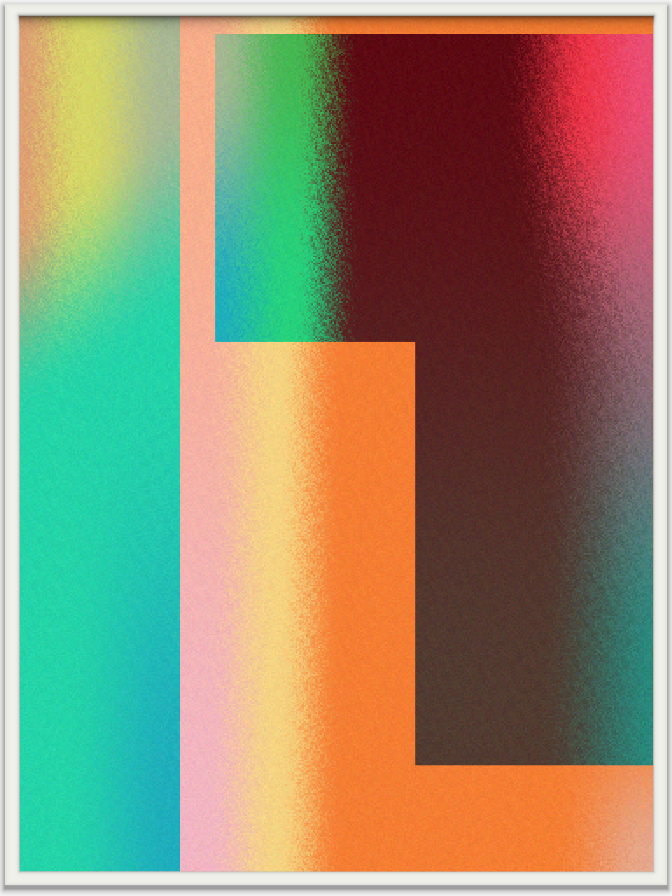
This background is drawn by a Shadertoy shader. Its source:

```glsl
// Framed abstract print: a teal panel, an orange field and a dark stepped panel.
// Each panel blends colour ramps across and up the sheet, with fine grain
// dissolving the transitions; box distances draw the frame and its shadows.

// Rectangles are (left, bottom, right, top) in canvas fractions.
const vec4 FRAME       = vec4(0.007, 0.012, 0.993, 0.996);
const vec4 SHEET       = vec4(0.029, 0.0273, 0.9722, 0.9818);
const vec4 LEFT_PANEL  = vec4(0.029, 0.0273, 0.268, 0.9818);
const vec4 STEP_TOP    = vec4(0.3203, 0.6185, 0.9722, 0.962);
const vec4 STEP_BOTTOM = vec4(0.618, 0.1458, 0.9722, 0.64);
const vec2 SHAPE       = vec2(0.75, 1.0);  // canvas proportions

const float GRAIN_ROWS   = 512.0;
const float GRAIN_SPREAD = 0.022;
const float GRAIN_LIGHT  = 0.045;

const vec3 WALL    = vec3(0.995);
const vec3 WOOD    = vec3(0.945, 0.948, 0.925);
const vec3 PEACH   = vec3(0.87, 0.62, 0.45);
const vec3 YELLOW  = vec3(0.84, 0.84, 0.40);
const vec3 SAGE    = vec3(0.66, 0.72, 0.58);
const vec3 TEAL    = vec3(0.14, 0.83, 0.66);
const vec3 BLUE    = vec3(0.12, 0.68, 0.74);
const vec3 PINK    = vec3(0.95, 0.71, 0.76);
const vec3 SALMON  = vec3(0.97, 0.68, 0.54);
const vec3 CREAM   = vec3(0.96, 0.83, 0.51);
const vec3 ORANGE  = vec3(0.96, 0.49, 0.20);
const vec3 ROSE    = vec3(0.90, 0.66, 0.56);
const vec3 GREEN   = vec3(0.15, 0.82, 0.49);
const vec3 LEAF    = vec3(0.27, 0.72, 0.32);
const vec3 MAROON  = vec3(0.36, 0.035, 0.07);
const vec3 UMBER   = vec3(0.32, 0.23, 0.19);
const vec3 RED     = vec3(0.93, 0.20, 0.27);
const vec3 MAGENTA = vec3(0.92, 0.31, 0.46);
const vec3 MAUVE   = vec3(0.58, 0.42, 0.47);
const vec3 SEA     = vec3(0.15, 0.55, 0.50);

float hash(vec2 p) {
    return fract(sin(dot(p, vec2(12.9898, 78.233))) * 43758.5453);
}

// Signed distance to a rectangle, in canvas heights.
float boxDistance(vec2 uv, vec4 r) {
    vec2 d = (abs(uv - 0.5 * (r.xy + r.zw)) - 0.5 * (r.zw - r.xy)) * SHAPE;
    return length(max(d, 0.0)) + min(max(d.x, d.y), 0.0);
}

float boxMask(vec2 uv, vec4 r) {
    float pixel = 1.0 / iResolution.y;
    return 1.0 - smoothstep(-0.5 * pixel, 0.5 * pixel, boxDistance(uv, r));
}

vec3 leftPanel(vec2 p) {
    vec3 top = mix(PEACH, YELLOW, smoothstep(0.025, 0.12, p.x));
    top = mix(top, SAGE, smoothstep(0.13, 0.25, p.x));
    float low = 1.0 - smoothstep(0.1, 0.62, p.y);
    vec3 base = mix(TEAL, BLUE, smoothstep(0.09, 0.26, p.x) * low);
    float rise = p.y - 0.5 * (p.x - 0.035);
    return mix(base, top, smoothstep(0.53, 0.77, rise));
}

vec3 orangeField(vec2 p) {
    vec3 edge = mix(PINK, SALMON, smoothstep(0.05, 0.92, p.y));
    vec3 c = mix(edge, CREAM, smoothstep(0.31, 0.41, p.x));
    c = mix(c, ORANGE, smoothstep(0.415, 0.505, p.x));
    float corner = 1.0 - smoothstep(0.03, 0.24, p.y);
    return mix(c, ROSE, smoothstep(0.82, 0.97, p.x) * corner);
}

vec3 steppedPanel(vec2 p) {
    // Green glow on the left
    vec3 edge = mix(BLUE, SAGE, smoothstep(0.65, 0.93, p.y));
    vec3 glow = mix(GREEN, LEAF, smoothstep(0.68, 0.95, p.y));
    vec3 c = mix(edge, glow, smoothstep(0.32, 0.43, p.x));
    // Dark core, browner towards the foot
    vec3 core = mix(UMBER, MAROON, smoothstep(0.2, 0.98, p.y));
    c = mix(c, core, smoothstep(0.445, 0.53, p.x));
    // Red side fading through mauve to sea green
    float high = smoothstep(0.56, 0.89, p.y);
    vec3 side = mix(MAUVE, mix(RED, MAGENTA, smoothstep(0.85, 0.97, p.x)), high);
    side = mix(SEA, side, smoothstep(0.25, 0.64, p.y));
    float start = mix(0.80, 0.755, high);
    float end = mix(0.99, 0.875, high);
    return mix(c, side, smoothstep(start, end, p.x));
}

vec3 frame(vec2 uv) {
    // Soft shadow cast downwards on the wall
    float fall = boxDistance(uv + vec2(0.0, 0.004), FRAME);
    vec3 c = WALL * (1.0 - 0.38 * exp(-max(fall, 0.0) * 260.0));
    // Wood with a faint outer rim and a shaded inner lip
    float rim = exp(boxDistance(uv, FRAME) * 420.0);
    float lip = exp(-max(boxDistance(uv, SHEET), 0.0) * 650.0);
    float upper = smoothstep(0.97, 0.985, uv.y);
    vec3 wood = WOOD * (1.0 - 0.09 * rim - mix(0.22, 0.6, upper) * lip);
    return mix(c, wood, boxMask(uv, FRAME));
}

void mainImage(out vec4 fragColor, in vec2 fragCoord) {
    vec2 uv = fragCoord / iResolution.xy;

    // Grain displaces the ramps and lightly speckles the ink
    vec2 cell = floor(uv * SHAPE * GRAIN_ROWS);
    float grain = hash(cell) + hash(cell + 71.3) - 1.0;
    vec3 speckle = vec3(hash(cell + 13.1), hash(cell + 29.7), hash(cell + 47.9)) - 0.5;
    vec2 p = uv + grain * GRAIN_SPREAD * vec2(1.0, 1.4);

    // Panels
    vec3 ink = mix(orangeField(p), leftPanel(p), boxMask(uv, LEFT_PANEL));
    float stepped = max(boxMask(uv, STEP_TOP), boxMask(uv, STEP_BOTTOM));
    ink = mix(ink, steppedPanel(p), stepped);
    ink += GRAIN_LIGHT * (speckle + 0.3 * grain);

    // Shadow of the frame along the top of the sheet
    ink *= 1.0 - 0.55 * exp(-max(SHEET.w - uv.y, 0.0) * 190.0);
    fragColor = vec4(mix(frame(uv), ink, boxMask(uv, SHEET)), 1.0);
}
```
